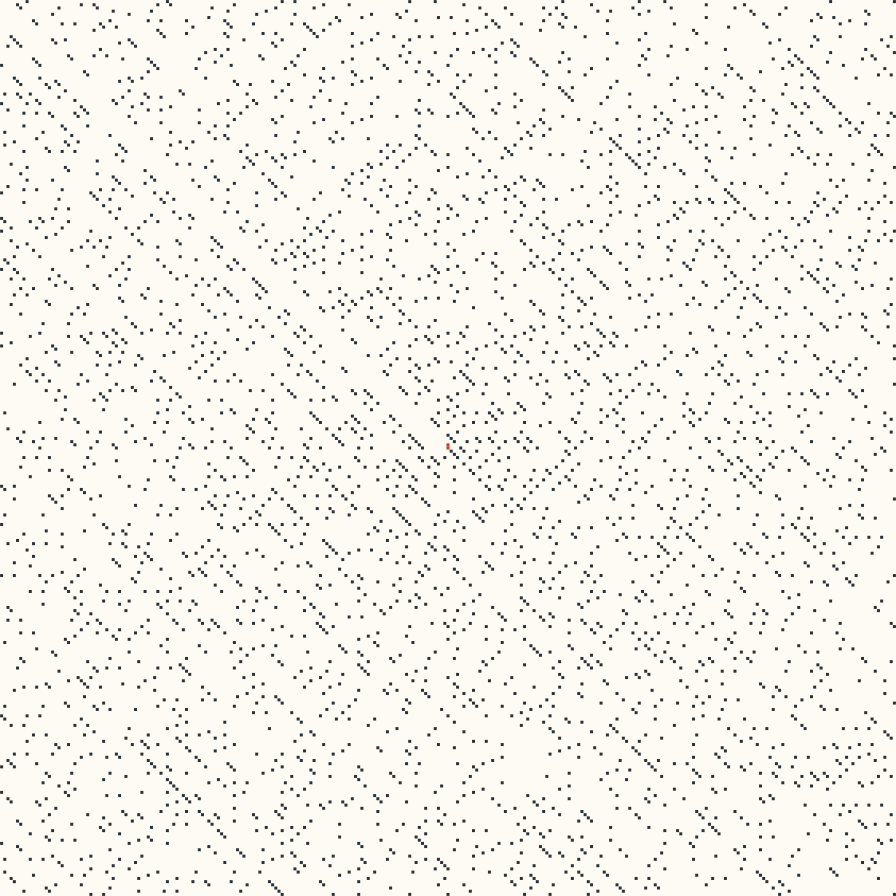
Reproduce this pattern procedurally as a Shadertoy shader.

```glsl
// Square number spiral marking the primes of the form 4k + 1, with a red seed.

const float CELLS_ACROSS = 281.0;  // cells along the shorter canvas side
const float DOT_SIZE = 0.94;       // side of a mark, in cells
const vec3 PAPER = vec3(0.992, 0.984, 0.953);
const vec3 INK = vec3(0.165, 0.195, 0.215);
const vec3 SEED = vec3(0.85, 0.20, 0.16);

// Number held by a cell; 1 sits at the centre and 2 directly above it.
int spiralNumber(ivec2 cell) {
    int x = cell.y, y = cell.x;
    int ring = max(abs(x), abs(y));
    int last = (2 * ring + 1) * (2 * ring + 1);
    if (y == -ring) return last - (ring - x);
    if (x == -ring) return last - 2 * ring - (ring + y);
    if (y == ring) return last - 4 * ring - (ring + x);
    return last - 6 * ring - (ring - y);
}

// Trial division, reached only by numbers one above a multiple of four.
bool isMarkedPrime(int n) {
    if (n < 5 || n % 4 != 1) return false;
    for (int d = 3; d * d <= n; d += 2) {
        if (n % d == 0) return false;
    }
    return true;
}

// Share of a pixel's area that lies inside the square mark of a cell.
float markCoverage(vec2 p, vec2 centre, float pixel) {
    vec2 low = max(p - 0.5 * pixel, centre - 0.5 * DOT_SIZE);
    vec2 high = min(p + 0.5 * pixel, centre + 0.5 * DOT_SIZE);
    vec2 overlap = max(high - low, 0.0) / pixel;
    return overlap.x * overlap.y;
}

void mainImage(out vec4 fragColor, in vec2 fragCoord) {
    // Cell units, with cell centres on whole numbers
    float pixel = CELLS_ACROSS / min(iResolution.x, iResolution.y);
    vec2 p = (fragCoord - 0.5 * iResolution.xy) * pixel;
    vec3 color = PAPER;

    // Blend the four cells that can touch this pixel
    for (int i = 0; i < 4; i++) {
        vec2 cell = floor(p) + vec2(i % 2, i / 2);
        float coverage = markCoverage(p, cell, pixel);
        if (coverage <= 0.0) continue;

        int n = spiralNumber(ivec2(cell));
        if (n <= 2) color += (SEED - PAPER) * coverage;
        else if (isMarkedPrime(n)) color += (INK - PAPER) * coverage;
    }
    fragColor = vec4(color, 1.0);
}
```
